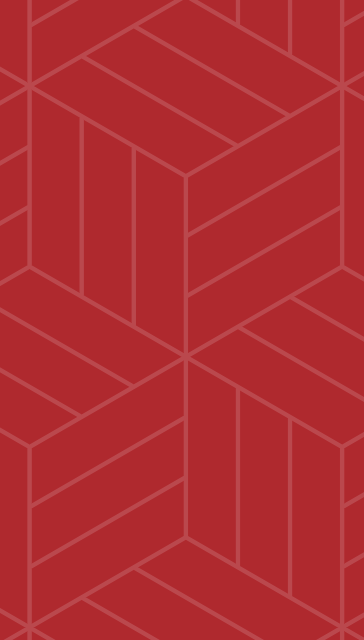
This pattern is drawn by a Shadertoy shader. Its source:

```glsl
#define GROUND vec3(0.688, 0.160, 0.182)
#define LINE vec3(0.731, 0.283, 0.303)
#define CUBE_CENTRE vec2(0.2904, 0.7245)
#define FACE_HEIGHT 0.2442
#define STRIPES 3.0
#define LINE_WIDTH 0.0068

const float SQRT3 = sqrt(3.0);

// Offset from the nearest centre of a pointy-topped hexagon grid
vec2 hexLocal(vec2 p) {
    vec2 period = 2.0 * FACE_HEIGHT * vec2(1.0, SQRT3);
    vec2 a = mod(p + 0.5 * period, period) - 0.5 * period;
    vec2 b = mod(p, period) - 0.5 * period;
    return dot(a, a) < dot(b, b) ? a : b;
}

// Turn the left and right cube faces onto the top face
vec2 foldToTopFace(vec2 p) {
    if (p.y * SQRT3 > abs(p.x)) return p;
    float side = p.x < 0.0 ? -1.0 : 1.0;
    return 0.5 * vec2(-p.x - side * SQRT3 * p.y, side * SQRT3 * p.x - p.y);
}

// Distance to the outline and the parallel stripes of one face
float faceLines(vec2 p) {
    float across = 0.5 * (p.x + SQRT3 * p.y);
    float along = 0.5 * (SQRT3 * p.y - p.x);
    float spacing = FACE_HEIGHT / STRIPES;
    float stripe = abs(across - spacing * round(across / spacing));
    float edge = min(abs(along), abs(FACE_HEIGHT - along));
    return min(stripe, edge);
}

void mainImage(out vec4 fragColor, in vec2 fragCoord) {
    vec2 uv = fragCoord / iResolution.y;
    float pixel = 1.0 / iResolution.y;

    vec2 face = foldToTopFace(hexLocal(uv - CUBE_CENTRE));
    float d = faceLines(face) - 0.5 * LINE_WIDTH;

    float ink = 1.0 - smoothstep(-0.6 * pixel, 0.6 * pixel, d);
    fragColor = vec4(mix(GROUND, LINE, ink), 1.0);
}
```
